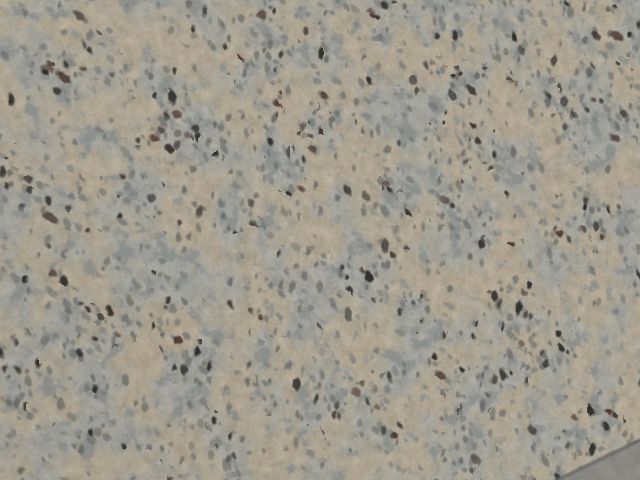
Give the GLSL for this texture, as a WebGL 2 fragment shader.

```glsl
#version 300 es
precision highp float;

uniform vec2 u_resolution;
out vec4 fragColor;

#define CREAM vec3(0.685, 0.645, 0.570)
#define PALE_GREY vec3(0.635, 0.635, 0.610)
#define BLUE_GREY vec3(0.520, 0.540, 0.535)
#define SLATE vec3(0.355, 0.360, 0.350)
#define BLACK_MICA vec3(0.150, 0.145, 0.140)
#define RED_MICA vec3(0.270, 0.180, 0.160)
#define GREY_CELL 0.024
#define DARK_CELL 0.029
#define SOFTNESS 0.0032
#define LEAN -1.05
#define MOTTLE 0.085
#define SEAM_SLOPE 0.48

vec2 hash2(vec2 p) {
    vec3 q = fract(p.xyx * vec3(0.1031, 0.1030, 0.0973));
    q += dot(q, q.yzx + 33.33);
    return fract((q.xx + q.yz) * q.zy);
}

float cornerSlope(vec2 cell, vec2 offset) {
    return dot(hash2(cell) * 2.0 - 1.0, offset);
}

float gradientNoise(vec2 p) {
    vec2 i = floor(p), f = fract(p);
    vec2 u = f * f * f * (f * (f * 6.0 - 15.0) + 10.0);
    vec2 e = vec2(1.0, 0.0);
    float low = mix(cornerSlope(i, f), cornerSlope(i + e, f - e), u.x);
    float high = mix(cornerSlope(i + e.yx, f - e.yx), cornerSlope(i + 1.0, f - 1.0), u.x);
    return mix(low, high, u.y);
}

float fbm(vec2 p) {
    float sum = 0.0, amplitude = 1.0;
    for (int octave = 0; octave < 4; octave++) {
        sum += amplitude * gradientNoise(p);
        p = mat2(1.6, 1.2, -1.2, 1.6) * p + 17.3;
        amplitude *= 0.55;
    }
    return sum;
}

// Leaning oval grains scattered on a jittered grid: x = coverage, y = grain id
vec2 grains(vec2 p, float cellSize, float density, float seed) {
    vec2 home = floor(p / cellSize);
    vec2 result = vec2(0.0);
    for (int j = -1; j <= 1; j++) {
        for (int i = -1; i <= 1; i++) {
            vec2 cell = home + vec2(i, j);
            vec2 jitter = hash2(cell + seed);
            vec2 kind = hash2(cell + seed + 71.7);
            vec2 form = hash2(cell + seed + 139.1);
            float angle = LEAN + 1.9 * (form.x - 0.5);
            vec2 axis = vec2(cos(angle), sin(angle));
            vec2 d = p - (cell + jitter) * cellSize;
            d = vec2(dot(d, axis), dot(d, vec2(-axis.y, axis.x)));
            float radius = cellSize * mix(0.16, 0.34, form.y * form.y);
            float stretch = mix(1.1, 1.9, kind.y);
            float edge = length(d / vec2(stretch, 1.0)) - radius;
            float cover = smoothstep(SOFTNESS, -SOFTNESS, edge);
            cover *= step(kind.x, density) * mix(0.55, 1.0, jitter.y);
            if (cover > result.x) result = vec2(cover, form.x);
        }
    }
    return result;
}

void main() {
    vec2 p = gl_FragCoord.xy / u_resolution.y;
    float aspect = u_resolution.x / u_resolution.y;

    // The slab recedes to the right, so its grains narrow there
    vec2 slab = vec2(p.x + 0.13 * p.x * p.x, p.y * (1.0 + 0.08 * p.x)) + 3.0;
    vec2 ragged = slab + 0.006 * vec2(gradientNoise(slab * 75.0),
                                      gradientNoise(slab * 75.0 + 41.0));

    // Cream and pale feldspar with a fine mottle
    float patches = fbm(slab * 8.0);
    vec3 color = mix(PALE_GREY, CREAM, smoothstep(-0.3, 0.25, patches));
    color += MOTTLE * (0.8 * fbm(slab * 34.0 + 9.0) + 0.4 * gradientNoise(slab * 120.0));

    // Translucent quartz, mostly between the cream patches
    float quartz = fbm(slab * 24.0 + 60.0) - 0.45 * patches;
    color = mix(color, BLUE_GREY, 0.75 * smoothstep(0.08, 0.5, quartz));

    // Grey and dark grains gather in loose clusters
    float cluster = fbm(slab * 6.5 + 25.0) - 0.5 * patches;
    float greyDensity = mix(0.14, 0.68, smoothstep(-0.3, 0.4, cluster));
    vec2 grey = grains(ragged, GREY_CELL, greyDensity, 5.0);
    color = mix(color, mix(SLATE, BLUE_GREY, grey.y * 0.7), 0.8 * grey.x);

    float darkDensity = mix(0.03, 0.36, smoothstep(-0.1, 0.5, cluster));
    vec2 dark = grains(ragged, DARK_CELL, darkDensity, 211.0);
    color = mix(color, mix(BLACK_MICA, RED_MICA, smoothstep(0.6, 0.9, dark.y)), 0.92 * dark.x);

    // Slanted seam and the grey ledge in the lower right corner
    float seam = (p.y - 0.083 - SEAM_SLOPE * (p.x - aspect)) / length(vec2(1.0, SEAM_SLOPE));
    vec3 ledge = vec3(0.54, 0.53, 0.51) + 0.05 * fbm(p * 30.0);
    color = mix(ledge, color, smoothstep(-0.004, 0.004, seam));
    color = mix(color, SLATE, 0.6 * smoothstep(0.007, 0.001, abs(seam)));

    // Gentle falloff of light towards the lower left
    color *= 0.97 + 0.03 * smoothstep(0.0, 1.2, p.x + p.y);
    fragColor = vec4(clamp(color, 0.0, 1.0), 1.0);
}
```
